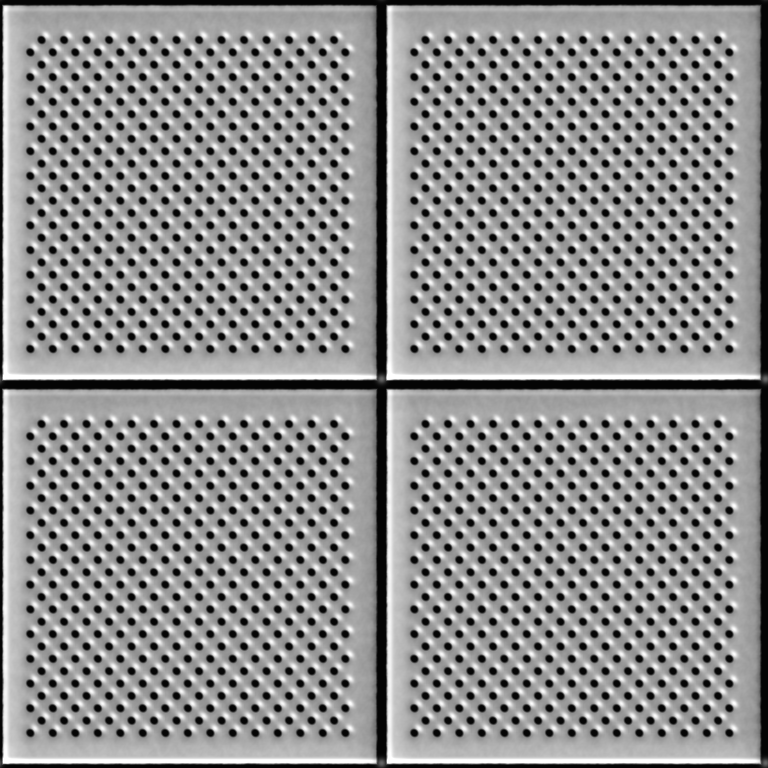
Write a Shadertoy shader that draws this texture.

```glsl
// Perforated square metal panels, two by two, embossed by light from the lower left.

const float TILE = 384.0; // units across one panel and its gap

// Layered sines: a faint hammered relief, about -1 to 1
float relief(vec2 p) {
    float sum = 0.0, amp = 0.5;
    for (int i = 0; i < 4; i++) {
        p = mat2(0.8, 0.6, -0.6, 0.8) * p + 17.3;
        sum += amp * sin(p.x + 1.7 * sin(p.y * 0.8)) * sin(p.y + 1.3 * sin(p.x * 0.6));
        p *= 1.6;
        amp *= 0.7;
    }
    return sum;
}

// Staggered holes: x is the added light, y is the coverage of black
vec2 perforation(vec2 p) {
    vec2 result = vec2(0.0);
    float nearestRow = floor((p.y - 35.0) / 12.36);
    for (float k = -1.0; k <= 1.0; k++) {
        float row = nearestRow + k;
        if (row < 0.0 || row > 25.0) continue;
        float odd = mod(row, 2.0);
        float startX = 30.3 + 11.25 * odd;
        float column = clamp(round((p.x - startX) / 22.5), 0.0, 14.0 - odd);
        vec2 d = p - vec2(startX + 22.5 * column, 35.0 + 12.36 * row);

        // Axes along and across the light
        vec2 q = vec2(d.x + d.y, d.x - d.y) * 0.7071;
        vec2 lip = (q - vec2(6.6, 0.0)) / vec2(2.2, 3.3);
        float glint = exp(-0.5 * dot(lip, lip));
        float shadow = exp(-dot(q, q) / 50.0);
        result.x += 0.40 * glint - 0.16 * shadow;
        result.y = max(result.y, 1.0 - smoothstep(2.4, 5.2, length(q * vec2(1.06, 0.94))));
    }
    return result;
}

void mainImage(out vec4 fragColor, in vec2 fragCoord) {
    vec2 canvas = fragCoord / iResolution.xy * 2.0 * TILE;
    vec2 p = mod(canvas, TILE);
    float bumps = relief(canvas * 0.2);

    // Distances inward from the panel edges, slightly uneven
    float left = p.x - 2.7 + 0.4 * bumps;
    float right = 376.7 - p.x + 0.5 * bumps;
    float bottom = p.y - 4.0 + 0.3 * bumps;
    float top = 378.7 - p.y + 0.3 * bumps;

    // Flat metal and the broad slope of the rim
    float shade = 0.665 + 0.03 * bumps;
    shade += 0.09 * (1.0 - smoothstep(8.0, 28.0, left));
    shade -= 0.06 * (1.0 - smoothstep(6.0, 26.0, right));
    shade += 0.06 * (1.0 - smoothstep(8.0, 28.0, bottom));
    shade -= 0.05 * (1.0 - smoothstep(8.0, 28.0, top));

    // Lit and shaded bevels
    shade += 0.20 * exp(-pow((left - 3.0) / 3.2, 2.0));
    shade += 0.38 * exp(-pow((bottom - 2.8) / 2.8, 2.0));
    shade += 0.09 * exp(-pow((top - 4.0) / 2.5, 2.0));
    shade -= 0.16 * exp(-pow(right / 4.0, 2.0));

    // Holes
    vec2 holes = perforation(p);
    shade = mix(shade + holes.x, 0.02, holes.y);

    // Black gaps, with a dull glow where they cross
    float inset = min(min(left, right), min(bottom, top));
    vec2 crossing = mod(p - vec2(-2.3, 5.0) + 0.5 * TILE, TILE) - 0.5 * TILE;
    float gap = 0.015 + 0.38 * exp(-dot(crossing, crossing) / 22.0);
    shade = mix(gap, shade, smoothstep(-1.3, 1.5, inset));

    fragColor = vec4(vec3(clamp(shade, 0.0, 1.0)), 1.0);
}
```
